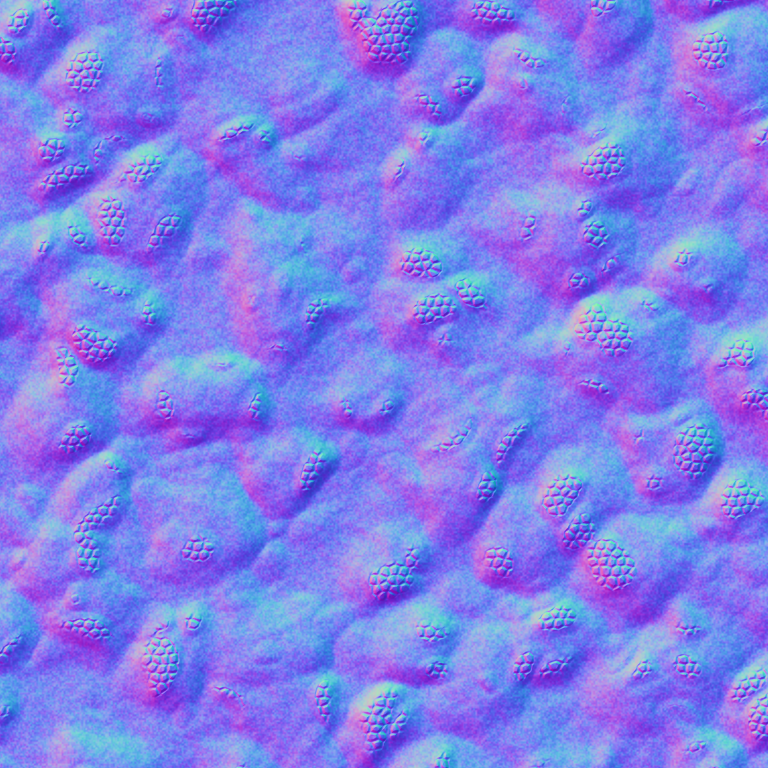
Reproduce this texture map procedurally as a WebGL 1 fragment shader.

```glsl
precision highp float;
// Tangent-space normal map of a lumpy, coral-like skin. A height field of broad
// mounds, smaller knobs and rough noise carries patches of cracked cells on the
// knob tops; its slope, plus fine grain, is encoded as a colour.
uniform vec2 u_resolution;

vec2 hash2(vec2 p) {
  vec3 q = fract(p.xyx * vec3(0.1031, 0.1030, 0.0973));
  q += dot(q, q.yzx + 33.33);
  return fract((q.xx + q.yz) * q.zy);
}

float noise(vec2 p) {
  vec2 i = floor(p), f = fract(p);
  f = f * f * (3.0 - 2.0 * f);
  return mix(mix(hash2(i).x, hash2(i + vec2(1.0, 0.0)).x, f.x),
             mix(hash2(i + vec2(0.0, 1.0)).x, hash2(i + 1.0).x, f.x), f.y);
}

vec2 noise2(vec2 p) {
  return vec2(noise(p), noise(p + 57.3)) - 0.5;
}

float roughness(vec2 p) {
  float sum = 0.0, amp = 0.5;
  for (int i = 0; i < 5; i++) {
    sum += amp * noise(p);
    p = mat2(1.6, 1.2, -1.2, 1.6) * p + 7.3;
    amp *= 0.47;
  }
  return sum;
}

// Scattered rounded domes, one per grid cell, blended by a soft maximum
float domes(vec2 q, float minRadius, float maxRadius) {
  vec2 cell = floor(q);
  float sum = 0.0001;
  for (int y = -1; y <= 1; y++) {
    for (int x = -1; x <= 1; x++) {
      vec2 id = cell + vec2(float(x), float(y));
      float radius = mix(minRadius, maxRadius, hash2(id + 41.7).x);
      float d = length(q - id - 0.12 - 0.76 * hash2(id)) / radius;
      float dome = radius * (1.0 - smoothstep(0.15, 1.0, d));
      sum += dome * dome * dome * dome;
    }
  }
  return sqrt(sqrt(sum));
}

// Small staggered plates separated by grooves: 0 in a groove, 1 on a plate
float plates(vec2 q) {
  vec2 cell = floor(q);
  float nearest = 9.0, second = 9.0;
  for (int y = -1; y <= 1; y++) {
    for (int x = -1; x <= 1; x++) {
      vec2 id = cell + vec2(float(x), float(y));
      vec2 centre = id + 0.22 + 0.56 * hash2(id + 13.1);
      centre.x += 0.5 * mod(id.y, 2.0) - 0.25;
      float d = length(q - centre);
      second = min(second, max(nearest, d));
      nearest = min(nearest, d);
    }
  }
  return smoothstep(0.02, 0.58, second - nearest);
}

float surfaceHeight(vec2 p) {
  // Bend the domain, then lean it along the rising diagonal
  vec2 bent = p + 0.04 * noise2(p * 10.0) + 0.015 * noise2(p * 27.0);
  vec2 q = vec2(dot(bent, vec2(0.77, 0.64)), 1.15 * dot(bent, vec2(-0.64, 0.77)));

  float mound = domes(q * 6.7 + 20.0, 0.5, 0.8);
  float knob = domes(q * 12.0 + 70.0, 0.3, 0.72);
  float onMound = smoothstep(0.1, 0.4, mound);
  float patchMask = smoothstep(0.29, 0.38, knob) * smoothstep(0.24, 0.4, mound);

  float height = 0.029 * mound + 0.0155 * knob * mix(0.6, 1.0, onMound);
  height += 0.028 * roughness(p * 8.0 + 3.0);
  return height + 0.0024 * patchMask * (plates(p * vec2(80.0, 88.0)) - 0.5);
}

void main() {
  vec2 p = gl_FragCoord.xy / min(u_resolution.x, u_resolution.y);
  vec2 e = vec2(0.0008, 0.0);

  // Red rises toward the left flank, green toward the upper flank
  vec2 slope = vec2(surfaceHeight(p + e) - surfaceHeight(p - e),
                    surfaceHeight(p - e.yx) - surfaceHeight(p + e.yx)) / (2.0 * e.x);
  slope *= vec2(0.95, 1.15);

  // Sandy grain
  slope += 0.4 * noise2(p * 390.0);

  vec3 normal = normalize(vec3(slope, 1.0));
  vec3 colour = 0.5 + 0.5 * normal;
  colour.b *= 0.955;
  gl_FragColor = vec4(colour, 1.0);
}
```
